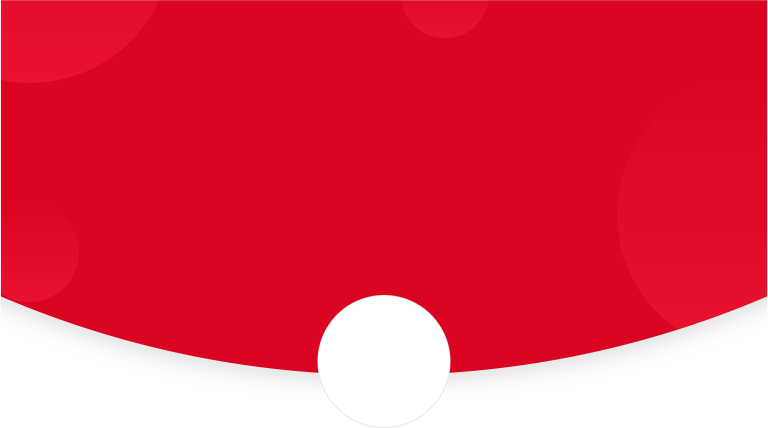
Give the GLSL for this background, as a WebGL 2 fragment shader.

```glsl
#version 300 es
precision highp float;
// A red field bounded below by a wide arc, with faint bubbles that fade
// upward, a soft shadow under the arc and a white disc on its lowest point.
// All shapes are circle distances, measured in canvas widths.
uniform vec2 u_resolution;
out vec4 outColor;

float circle(vec2 p, vec2 center, float radius) {
    return length(p - center) - radius;
}

// Coverage of a shape from its signed distance, smoothed over one pixel
float fill(float dist) {
    return clamp(0.5 - dist * u_resolution.x, 0.0, 1.0);
}

void main() {
    vec2 p = gl_FragCoord.xy / u_resolution.x;
    float top = u_resolution.y / u_resolution.x;
    vec3 red = vec3(0.855, 0.016, 0.129);
    vec3 bubbleRed = vec3(0.914, 0.07, 0.184);

    // Bubbles: center in xy, radius in z
    vec3 bubbles[4] = vec3[4](
        vec3(0.039, 0.635, 0.1857), vec3(0.5794, 0.565, 0.0573),
        vec3(0.0378, 0.229, 0.0651), vec3(0.9857, 0.2786, 0.1823));
    vec3 field = red;
    for (int i = 0; i < 4; i++) {
        vec3 b = bubbles[i];
        float fade = clamp(0.5 - 0.5 * (p.y - b.y) / b.z, 0.0, 1.0);
        field = mix(field, bubbleRed, fade * fill(circle(p, b.xy, b.z)));
    }

    // White ground with the shadow cast by the arc
    float arc = circle(p, vec2(0.5, 1.3357), 1.2667);
    float depth = max(arc, 0.0) / 0.018;
    vec3 color = vec3(1.0 - 0.085 * exp(-depth * depth));
    color = mix(color, field, fill(arc));

    // Thin pale rim at the sides and top
    float side = min(p.x, 1.0 - p.x);
    color = mix(color, vec3(1.0), 0.9 * fill(side - 0.0013));
    color = mix(color, vec3(1.0), 0.2 * fill(top - p.y - 0.0013));

    // White disc with a hairline outline
    float disc = circle(p, vec2(0.5, 0.0866), 0.0866);
    color = mix(color, vec3(0.9), fill(disc));
    color = mix(color, vec3(1.0), fill(disc + 0.0012));

    outColor = vec4(color, 1.0);
}
```
